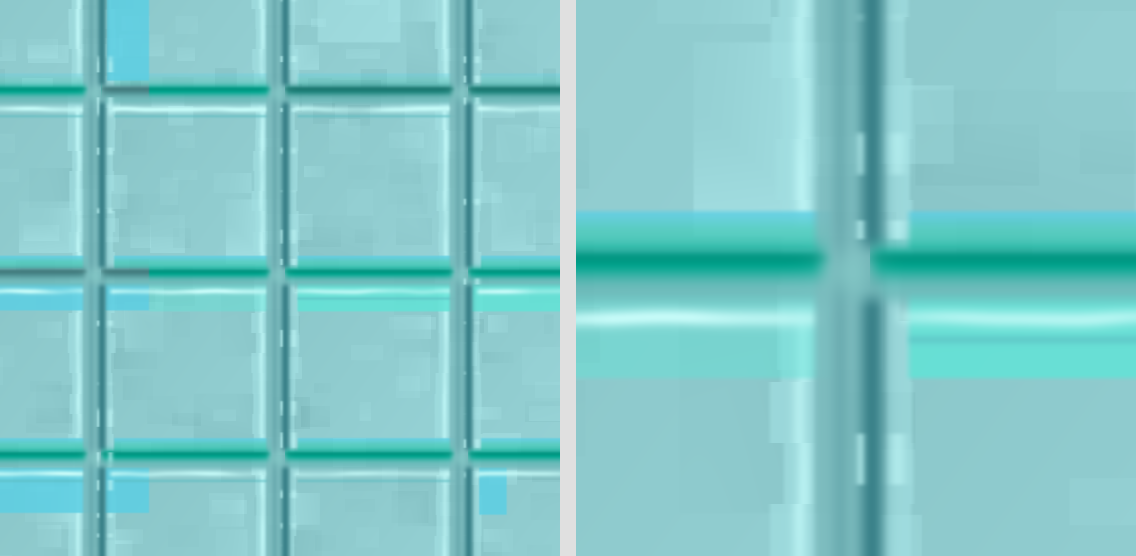
Left, the full canvas; right, a detail of the centre.
A WebGL 1 fragment shader for this pattern:

```glsl
precision highp float;
uniform vec2 u_resolution;

float hash(vec2 p) {
  vec3 h = fract(vec3(p.xyx) * 0.1031);
  h += dot(h, h.yzx + 33.33);
  return fract((h.x + h.y) * h.z);
}

float noise(vec2 p) {
  vec2 i = floor(p), f = fract(p);
  f = f * f * (3.0 - 2.0 * f);
  return mix(mix(hash(i), hash(i + vec2(1, 0)), f.x),
             mix(hash(i + vec2(0, 1)), hash(i + vec2(1, 1)), f.x), f.y);
}

// Soft interval: 1 between a and b, fading over s.
float span(float x, float a, float b, float s) {
  return smoothstep(a - s, a + s, x) * (1.0 - smoothstep(b - s, b + s, x));
}

float box(vec2 p, vec2 a, vec2 b) {
  return span(p.x, a.x, b.x, 0.007) * span(p.y, a.y, b.y, 0.007);
}

// Soft line centred on c with half width w.
float line(float x, float c, float w) {
  float d = (x - c) / w;
  return exp(-d * d);
}

// Faint rectangular patches, denser toward the rim of each tile.
float patches(vec2 q) {
  float sum = 0.0;
  for (int i = 0; i < 3; i++) {
    float k = float(i);
    vec2 g = q * vec2(2.0 + k, 2.0 + 2.0 * k) + 0.37 * k;
    vec2 id = floor(g) + 17.0 * k;
    vec2 lo = 0.4 * vec2(hash(id + 3.1), hash(id + 7.7));
    vec2 hi = 0.6 + 0.38 * vec2(hash(id + 11.3), hash(id + 5.9));
    float tone = hash(id + 23.0);
    sum += box(fract(g), lo, hi) * (tone - 0.4) * step(0.55, abs(tone - 0.5) * 2.0);
  }
  return sum;
}

void main() {
  vec2 uv = gl_FragCoord.xy / u_resolution;
  vec2 q = (vec2(uv.x, 1.0 - uv.y) - vec2(0.181, 0.1615)) / vec2(0.3275, 0.328);
  vec2 tile = floor(q), f = q - tile;
  vec2 seam = floor(q + 0.5), d = q - seam;

  // Glass face
  vec3 col = mix(vec3(0.54, 0.775, 0.785), vec3(0.61, 0.845, 0.86),
                 clamp(0.12 + 0.3 * uv.x + 0.28 * (f.x + f.y - 0.8), 0.0, 1.0));
  float rim = smoothstep(0.2, 0.47, max(abs(f.x - 0.47), abs(f.y - 0.5)));
  col += patches(q) * mix(0.025, 0.1, rim);
  col += 0.05 * box(q, vec2(1.18, -1.0), vec2(1.63, -0.26));

  // Stepped bevel on the right and left of each tile
  float stepY = floor(q.y * 9.0);
  float jitter = 0.03 * (hash(vec2(stepY, tile.x)) - 0.5);
  float sideFade = span(f.y, 0.1, 0.93, 0.03);
  vec3 shine = vec3(0.74, 0.96, 0.96);
  col = mix(col, vec3(0.63, 0.87, 0.88), 0.7 * span(f.x, 0.83 + jitter, 0.9, 0.006));
  col = mix(col, shine, (0.45 + 0.5 * noise(q * vec2(2.0, 7.0))) * sideFade
            * line(f.x, 0.875 + 0.3 * jitter, 0.014));
  col = mix(col, vec3(0.64, 0.88, 0.89), 0.6 * span(f.x, 0.03, 0.065 + jitter, 0.006));

  // Coloured reflections along the horizontal bevels
  vec3 cyan = vec3(0.36, 0.81, 0.89);
  vec3 mint = vec3(0.38, 0.89, 0.84);
  float inside = span(f.x, 0.07, 0.93, 0.01);
  float lower = span(f.y, 0.91, 0.98, 0.007) * inside;
  float lowerAmount = seam.y > 0.5 ? 0.8 : 0.3;
  col = mix(col, mix(cyan, vec3(0.3, 0.8, 0.74), smoothstep(0.91, 0.95, f.y)),
            lower * lowerAmount);
  float upper = span(f.y, 0.06, 0.215, 0.007);
  float mintAmount = tile.y == 1.0 ? (q.x > 1.0 ? 0.85 : 0.45) : 0.0;
  col = mix(col, mint, upper * mintAmount * span(q.x, 0.26, 3.0, 0.01)
            * (q.x < 2.0 ? inside : 1.0));
  float cool = box(q, vec2(-2.0, 1.06), vec2(0.26, 1.21))
             + box(q, vec2(-2.0, 2.07), vec2(0.26, 2.32))
             + box(q, vec2(0.03, -1.0), vec2(0.26, -0.05))
             + box(q, vec2(2.06, 2.07), vec2(2.21, 2.33));
  col = mix(col, cyan, 0.85 * cool);

  // Pale joint and white top glint
  col = mix(col, vec3(0.43, 0.73, 0.73), 0.8 * span(f.y, 0.0, 0.075, 0.018));
  float glint = 0.35 + 0.75 * noise(vec2(q.x * 5.0, tile.y * 7.0 + 2.0));
  col = mix(col, vec3(0.77, 0.98, 0.97), min(glint, 1.0)
            * line(f.y, 0.102 + 0.008 * noise(q * 8.0), 0.016) * span(f.x, 0.05, 0.91, 0.02));
  col = mix(col, vec3(0.36, 0.74, 0.76), 0.5 * upper * inside
            * line(f.y, 0.145, 0.009) * step(0.5, hash(tile + 4.0)));

  // Vertical joint with its dark shadow line
  col = mix(col, vec3(0.48, 0.73, 0.74), 0.85 * span(d.x, -0.1, 0.02, 0.012));
  col = mix(col, vec3(0.38, 0.64, 0.66), 0.6 * line(d.x, -0.055, 0.017));
  float crossing = span(d.y, -0.025, 0.07, 0.022);
  col = mix(col, vec3(0.23, 0.51, 0.54), (1.0 - 0.8 * crossing) * line(d.x, 0.003, 0.023));

  // Horizontal shadow line, green except on a few dull stretches
  float dull = box(q, vec2(-2.0, 0.5), vec2(0.26, 1.5))
             + box(q, vec2(0.0, -0.5), vec2(0.26, 0.5));
  vec3 ink = seam.y == 0.0 && q.x > 1.0 ? vec3(0.12, 0.52, 0.49) : vec3(0.0, 0.65, 0.56);
  ink = mix(ink, vec3(0.29, 0.54, 0.55), dull);
  float run = span(f.x, 0.0, 0.915, 0.025);
  col = mix(col, ink, run * line(d.y, 0.003, 0.03));
  col = mix(col, ink * 0.85, 0.6 * run * line(d.y, -0.004, 0.012));

  // Blurred crossings and bright beads beside the joints
  col = mix(col, vec3(0.53, 0.8, 0.79), 0.6 * line(d.x, -0.04, 0.05) * line(d.y, 0.02, 0.045));
  float bead = smoothstep(0.72, 0.9, noise(vec2(seam.x * 9.0, q.y * 18.0)));
  col = mix(col, shine, 0.6 * bead * (line(d.x, 0.05, 0.016) + line(d.x, -0.018, 0.009)));

  gl_FragColor = vec4(clamp(col, 0.0, 1.0), 1.0);
}
```
